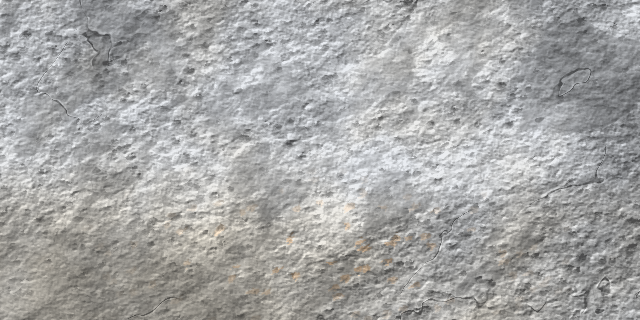
Write a WebGL 1 fragment shader that draws this texture.

```glsl
precision highp float;
uniform vec2 u_resolution;

vec3 hash3(vec2 c) {
  vec3 v = fract(c.xyx * vec3(0.1031, 0.1030, 0.0973));
  v += dot(v, v.yxz + 33.33);
  return fract((v.xxy + v.yzz) * v.zyx);
}

// Cellular noise: x = blended cell value, y = nearest distance, z = nearest id
vec3 cellular(vec2 p) {
  vec2 base = floor(p);
  float sum = 0.0, weights = 0.0, nearest = 9.0, id = 0.0;
  for (int j = -1; j <= 1; j++) {
    for (int i = -1; i <= 1; i++) {
      vec2 cell = base + vec2(float(i), float(j));
      vec3 h = hash3(cell + 57.0);
      vec2 offset = cell + h.xy - p;
      float d = dot(offset, offset);
      float w = exp(-7.0 * d);
      sum += w * h.z;
      weights += w;
      if (d < nearest) { nearest = d; id = h.z; }
    }
  }
  return vec3(sum / weights, sqrt(nearest), id);
}

// Four octaves of blended cells, centred on zero
float layers(vec2 p) {
  float sum = 0.0, amp = 0.5;
  for (int i = 0; i < 4; i++) {
    sum += amp * (cellular(p).x - 0.5);
    p = p * 2.1 + vec2(17.3, 9.1);
    amp *= 0.56;
  }
  return sum;
}

// Fine mineral grain, longer along the bedding
float grain(vec2 p) {
  return 0.50 * cellular(p * vec2(30.0, 52.0)).x
       + 0.35 * cellular(p * vec2(68.0, 105.0) + 31.0).x
       + 0.25 * cellular(p * vec2(140.0, 190.0) + 73.0).x - 0.55;
}

vec2 rotate(vec2 p, float angle) {
  float c = cos(angle), s = sin(angle);
  return vec2(c * p.x + s * p.y, c * p.y - s * p.x);
}

// Scattered spots; share is the part of cells that hold one
float spots(vec2 p, float share, float radius) {
  vec3 c = cellular(p);
  float inside = 1.0 - smoothstep(radius * 0.55, radius, c.y);
  return inside * step(1.0 - share, c.z);
}

// Soft elliptical pool
float pool(vec2 p, vec2 centre, vec2 size) {
  vec2 d = (p - centre) / size;
  return exp(-dot(d, d));
}

void main() {
  vec2 p = gl_FragCoord.xy / u_resolution.y;
  vec2 bed = rotate(p, 0.62);
  vec2 flow = rotate(p, 0.22);

  // Broad light and shade
  float patches = layers(bed * vec2(3.2, 6.0) + 4.0);
  float broad = layers(bed * vec2(2.0, 3.0) + 21.0);
  float corner = (1.0 - smoothstep(0.12, 0.42, p.y + 0.5 * broad))
               * (1.0 - smoothstep(0.65, 1.05, p.x + 0.5 * patches));
  float tone = 0.645 + 0.10 * pool(p, vec2(0.75, 0.68), vec2(0.95, 0.45));
  tone += 0.05 * pool(p, vec2(1.4, 0.45), vec2(0.4, 0.5));
  tone -= 0.11 * corner + 0.05 * smoothstep(1.45, 2.0, p.x);
  tone += 0.38 * patches;

  // Worn, smoother dark slabs
  float slab = smoothstep(0.09, 0.17, layers(bed * vec2(3.5, 6.5) + 43.0));
  tone -= 0.10 * slab * (1.0 - 0.6 * corner);

  // Grain with relief lit from the upper left
  float rough = 1.0 - 0.4 * max(slab, corner);
  float height = grain(flow);
  float relief = height - grain(flow + vec2(-0.003, 0.006));
  tone += rough * (0.34 * height + 0.36 * relief);

  // Dark pits, densest toward the upper left
  vec2 wobble = vec2(height, relief) * 0.8;
  float density = 0.13 + 0.13 * pool(p, vec2(0.3, 0.85), vec2(0.7, 0.4));
  float pits = spots(flow * vec2(30.0, 46.0) + wobble, density, 0.5);
  tone -= 0.16 * pits * rough;

  // Broken hairline cracks with a bright lower lip
  float line = layers(bed * vec2(2.2, 3.4) + 65.0) - 0.02;
  float broken = smoothstep(0.03, 0.10, layers(p * 4.0 + 87.0));
  float crack = 1.0 - smoothstep(0.003, 0.010, abs(line));
  float lip = 1.0 - smoothstep(0.003, 0.012, abs(line - 0.014));
  tone += broken * (0.08 * lip - 0.20 * crack);

  // Cool top and right, warm lower left, rare rust
  vec3 cool = vec3(0.985, 1.0, 1.02);
  vec3 warm = vec3(1.025, 1.0, 0.945);
  float warmth = (1.0 - smoothstep(0.1, 0.75, p.y)) * (1.0 - 0.6 * smoothstep(0.9, 1.9, p.x));
  warmth = clamp(warmth + 1.2 * broad, 0.0, 1.0);
  vec3 color = clamp(tone, 0.30, 0.93) * mix(cool, warm, warmth);
  float rust = spots(flow * vec2(26.0, 38.0) + wobble + 11.0, 0.12, 0.5)
             * pool(p, vec2(1.05, 0.2), vec2(0.5, 0.16));
  color = mix(color, color * vec3(1.10, 0.97, 0.84), rust);
  gl_FragColor = vec4(color, 1.0);
}
```
